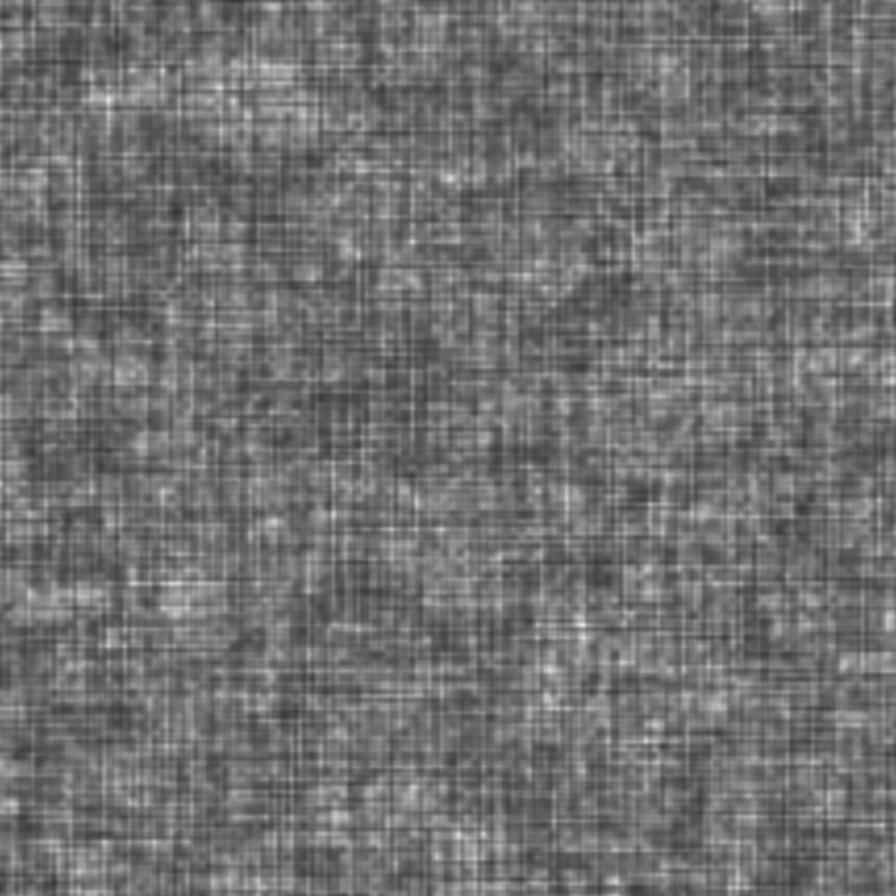
A Shadertoy shader for this texture:

```glsl
// Grey woven cloth: fine horizontal and vertical threads crossed at random,
// over faint diagonal streaks, small soft slubs and broad uneven patches.
// All layers are centred noise, summed and turned into brightness by exp.

const vec3 CLOTH_GREY = vec3(0.441);
const float DIAGONAL = 0.70711;

float hash(vec2 p) {
    return fract(sin(dot(p, vec2(127.1, 311.7))) * 43758.5453);
}

// Smooth value noise, from -0.5 to 0.5
float softNoise(vec2 p, float seed) {
    vec2 cell = floor(p) + seed;
    vec2 f = fract(p);
    f = f * f * (3.0 - 2.0 * f);
    float low = mix(hash(cell), hash(cell + vec2(1.0, 0.0)), f.x);
    float high = mix(hash(cell + vec2(0.0, 1.0)), hash(cell + 1.0), f.x);
    return mix(low, high, f.y) - 0.5;
}

// Brightness along one thread; each row starts at its own offset
float strand(float along, float row, float seed) {
    float x = along + 17.0 * hash(vec2(row, seed));
    float s = smoothstep(0.0, 1.0, fract(x));
    float start = hash(vec2(floor(x), row + seed));
    float end = hash(vec2(floor(x) + 1.0, row + seed));
    return mix(start, end, s) - 0.5;
}

// Streaks along x; density holds cells per canvas along and across
float streaks(vec2 p, vec2 density, float seed) {
    p *= density;
    float row = floor(p.y);
    float blend = smoothstep(0.0, 1.0, fract(p.y));
    return mix(strand(p.x, row, seed), strand(p.x, row + 1.0, seed), blend);
}

// Fine long threads mixed with shorter, thicker ones
float threads(vec2 p, float seed) {
    return 0.38 * streaks(p, vec2(11.0, 215.0), seed)
         + 0.23 * streaks(p, vec2(22.0, 120.0), seed + 31.0);
}

void mainImage(out vec4 fragColor, in vec2 fragCoord) {
    vec2 uv = fragCoord / iResolution.y;

    // Warp and weft
    float tone = threads(uv, 3.0) + threads(uv.yx, 71.0);

    // Faint diagonal streaks in both directions
    vec2 slanted = DIAGONAL * vec2(uv.x + uv.y, uv.y - uv.x);
    tone += 0.20 * streaks(slanted, vec2(18.0, 95.0), 137.0);
    tone += 0.20 * streaks(slanted.yx, vec2(18.0, 95.0), 193.0);

    // Small slubs, soft clumps and broad patches
    tone += 0.34 * softNoise(uv * 115.0, 11.0);
    tone += 0.22 * softNoise(slanted * 52.0, 47.0);
    tone += 0.20 * softNoise(slanted * 15.0, 89.0);

    fragColor = vec4(CLOTH_GREY * exp(tone), 1.0);
}
```
